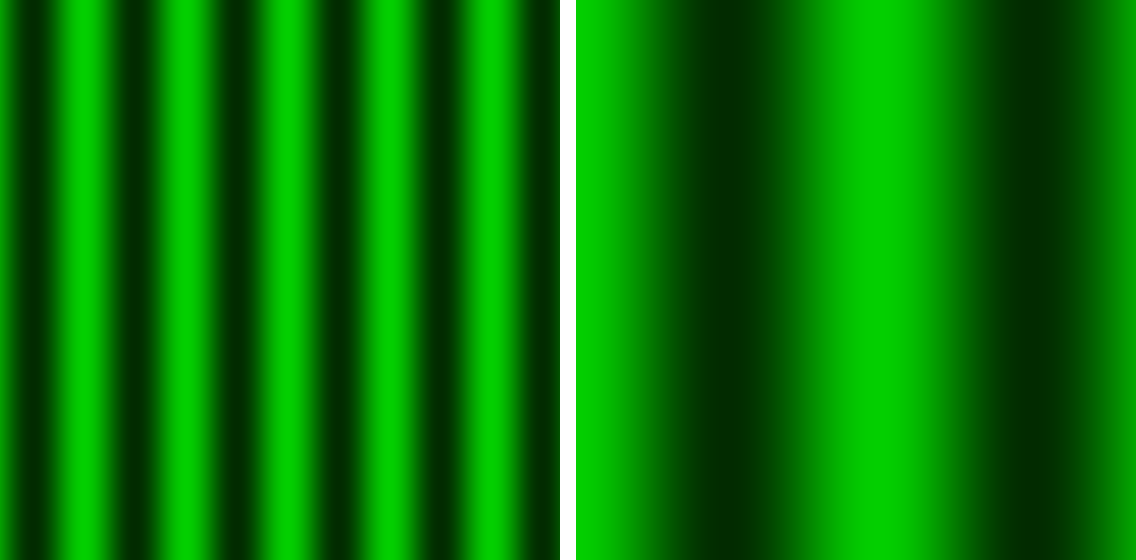
Left: the whole. Right: its middle third, enlarged.
A WebGL 1 fragment shader for this pattern:

```glsl
precision highp float;

uniform vec2 u_resolution;

#define STRIPE_COUNT 5.5
#define CREST_X 0.5139
#define SHADE_BIAS 1.06
#define DARK_GREEN vec3(0.008, 0.168, 0.0)
#define BRIGHT_GREEN vec3(0.012, 0.812, 0.0)

const float TAU = 6.2831853;

// Smooth wave across the canvas: 1 on a crest, 0 in a trough
float stripeWave(float x) {
    float phase = fract((x - CREST_X) * STRIPE_COUNT);
    return 0.5 + 0.5 * cos(TAU * phase);
}

void main() {
    vec2 uv = gl_FragCoord.xy / u_resolution;

    // A bias above 1 widens the dark troughs slightly
    float light = pow(stripeWave(uv.x), SHADE_BIAS);
    gl_FragColor = vec4(mix(DARK_GREEN, BRIGHT_GREEN, light), 1.0);
}
```
